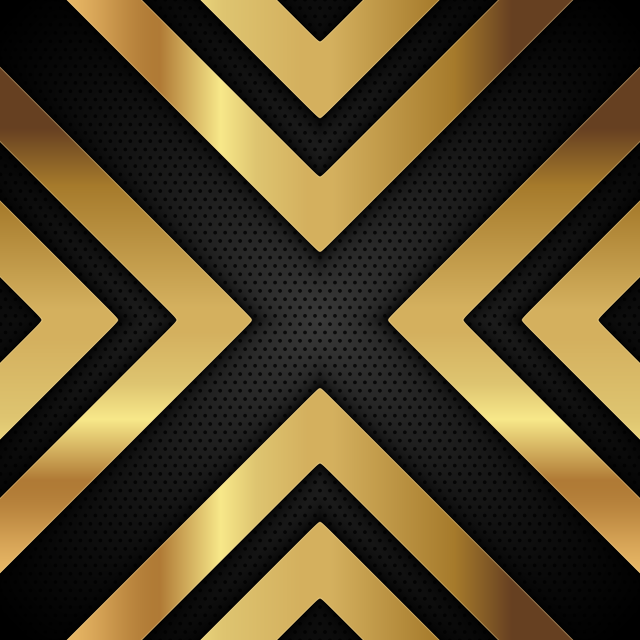
Reproduce this background procedurally as a WebGL 2 fragment shader.

```glsl
#version 300 es
precision highp float;
// Four pairs of brushed gold chevrons pointing inward over a dark perforated panel.

uniform vec2 u_resolution;
out vec4 outColor;

// Metallic ramp: pale copper, bronze, bright yellow, gold, ochre, brown.
vec3 goldRamp(float t) {
  vec3 c = mix(vec3(0.91, 0.72, 0.40), vec3(0.69, 0.48, 0.21), smoothstep(0.09, 0.25, t));
  c = mix(c, vec3(0.97, 0.91, 0.54), clamp((t - 0.25) / 0.095, 0.0, 1.0));
  c = mix(c, vec3(0.87, 0.77, 0.44), clamp((t - 0.345) / 0.055, 0.0, 1.0));
  c = mix(c, vec3(0.83, 0.69, 0.37), clamp((t - 0.40) / 0.08, 0.0, 1.0));
  c = mix(c, vec3(0.65, 0.48, 0.17), clamp((t - 0.52) / 0.19, 0.0, 1.0));
  return mix(c, vec3(0.40, 0.25, 0.13), clamp((t - 0.71) / 0.09, 0.0, 1.0));
}

// Signed distance to the stripe lo..hi of the diagonal field d.
float stripe(float d, float lo, float hi) {
  return max(lo - d, d - hi) * 0.7071;
}

// Staggered rows of round holes, returned as coverage.
float perforation(vec2 p, float pixel) {
  vec2 pitch = vec2(0.0156, 0.0130);
  vec2 g = p / pitch;
  float row = floor(g.y);
  g.x += 0.5 * mod(row, 2.0);
  vec2 offset = (fract(g) - 0.5) * pitch;
  return 1.0 - smoothstep(-0.6 * pixel, 0.6 * pixel, length(offset) - 0.0029);
}

void main() {
  float pixel = 1.0 / min(u_resolution.x, u_resolution.y);
  vec2 p = (gl_FragCoord.xy - 0.5 * u_resolution) * pixel;
  vec2 a = abs(p);

  // Mirrored diagonal field with slightly rounded tips.
  float minor = min(a.x, a.y);
  float d = max(a.x, a.y) - sqrt(minor * minor + 0.000006);
  float front = stripe(d, 0.104, 0.222);
  float back = stripe(d, 0.313, 0.433);
  float dist = min(front, back);

  // Panel: radial falloff, holes, then soft shadow around the metal.
  float light = 0.225 * (1.0 - pow(min(length(p) / 0.68, 1.0), 0.8));
  vec3 color = light * vec3(1.0, 1.0, 0.99);
  color *= 1.0 - 0.78 * perforation(p, pixel);
  color *= 1.0 - 0.85 * exp(-max(dist, 0.0) / 0.014);

  // Ramp runs across the top and bottom pairs, and upward on the side pairs.
  float along = a.y > a.x ? p.x : p.y;
  if (back < front) along *= along < 0.0 ? 0.66 : 1.15;
  vec3 metal = goldRamp(along + 0.5);

  // Thin bright bevel along the rim.
  float rim = smoothstep(-0.0025, -0.0005, dist);
  metal = mix(metal, vec3(0.96, 0.86, 0.62), 0.4 * rim);

  color = mix(color, metal, 1.0 - smoothstep(-0.6 * pixel, 0.6 * pixel, dist));
  outColor = vec4(color, 1.0);
}
```
